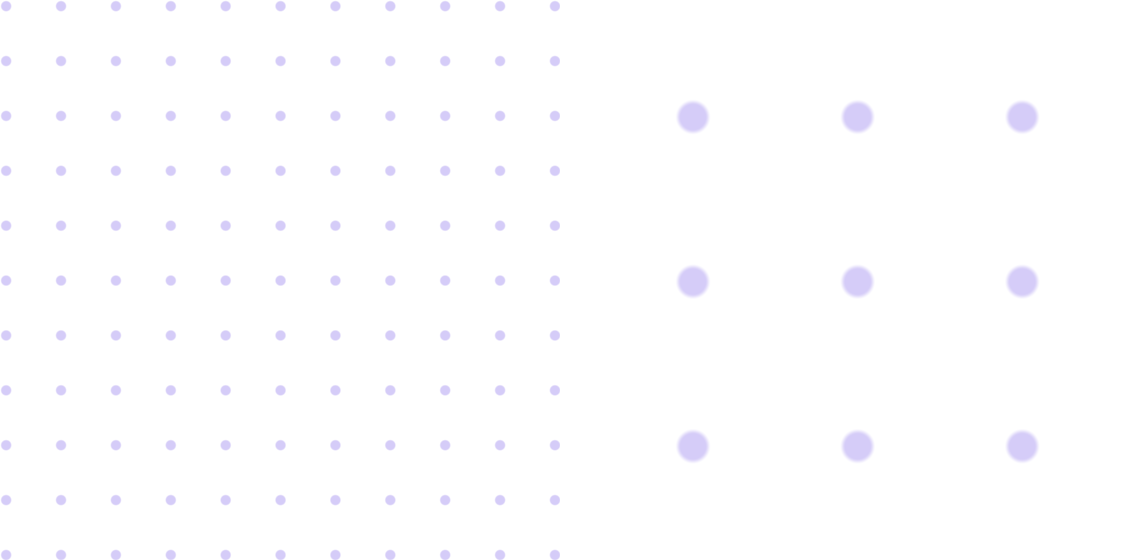
Left: the whole. Right: its middle third, enlarged.
This pattern is drawn by a three.js fragment shader. Its source:

```glsl
// Sparse square grid of small lavender dots on white, eleven across and down.
// The canvas is folded into cells around a central dot, and each cell
// draws one soft-edged disc from its distance function.

varying vec2 vUv;

const vec3 PAPER = vec3(1.0);
const vec3 LAVENDER = vec3(0.835, 0.80, 0.972);

const vec2 GRID_CENTRE = vec2(0.501, 0.499);
const float PITCH = 0.098;
const float DOT_RADIUS = 0.009;
const float EDGE_SOFTNESS = 0.0018;

// Offset from the nearest grid point, in canvas units
vec2 repeatCell(vec2 p, float pitch) {
  return (fract(p / pitch + 0.5) - 0.5) * pitch;
}

// Signed distance to a disc at the origin
float discDistance(vec2 p, float radius) {
  return length(p) - radius;
}

// Coverage from 0 outside to 1 inside
float softFill(float dist, float softness) {
  return 1.0 - smoothstep(-softness, softness, dist);
}

void main() {
  vec2 cell = repeatCell(vUv - GRID_CENTRE, PITCH);
  float dotMask = softFill(discDistance(cell, DOT_RADIUS), EDGE_SOFTNESS);
  gl_FragColor = vec4(mix(PAPER, LAVENDER, dotMask), 1.0);
}
```
